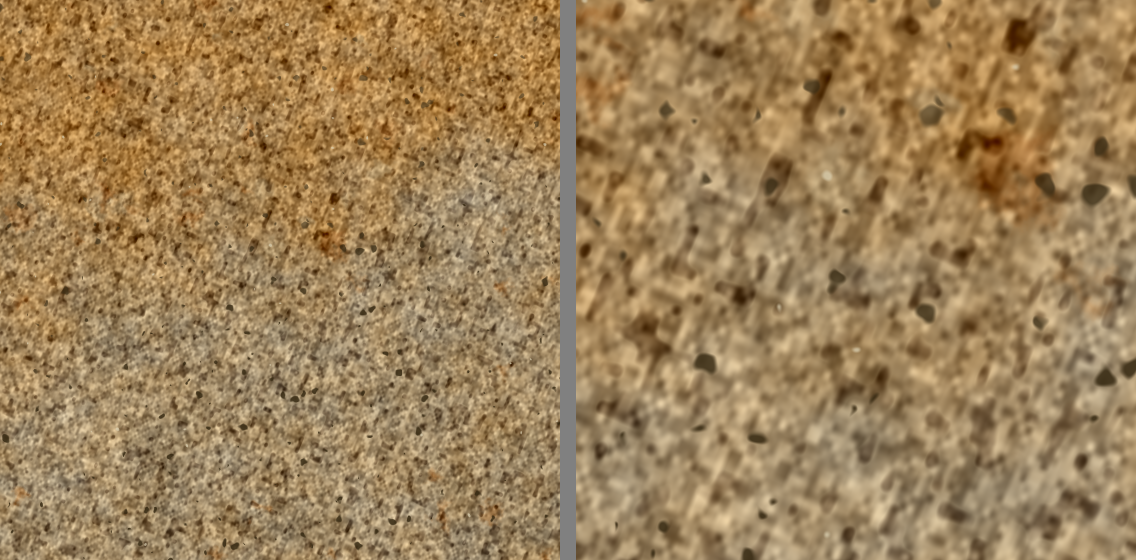
Left, the full canvas; right, a detail of the centre.
Write a Shadertoy shader that draws this texture.

```glsl
float hash(vec2 p) {
    return fract(sin(dot(p, vec2(127.1, 311.7))) * 43758.55);
}

float noise(vec2 p) {
    vec2 cell = floor(p), f = fract(p);
    f = f * f * (3.0 - 2.0 * f);
    return mix(mix(hash(cell), hash(cell + vec2(1, 0)), f.x),
               mix(hash(cell + vec2(0, 1)), hash(cell + vec2(1, 1)), f.x), f.y);
}

float fbm(vec2 p) {
    float sum = 0.0, weight = 0.5;
    for (int i = 0; i < 5; i++) {
        sum += weight * noise(p);
        p = mat2(1.6, 1.2, -1.2, 1.6) * p + 7.3;
        weight *= 0.5;
    }
    return sum;
}

// Coverage of randomly placed spots; radii and blur are fractions of a cell
float scatter(vec2 p, float chance, float minRadius, float maxRadius, float blur, float seed) {
    vec2 cell = floor(p);
    float cover = 0.0;
    for (int y = -1; y <= 1; y++)
    for (int x = -1; x <= 1; x++) {
        vec2 id = cell + vec2(x, y);
        vec2 key = id + seed;
        vec2 centre = id + vec2(hash(key + 3.1), hash(key + 8.7));
        float size = hash(key + 15.3);
        float radius = mix(minRadius, maxRadius, size * size);
        vec2 d = p - centre;
        d.x *= mix(0.8, 1.5, hash(key + 21.9));
        float spot = 1.0 - smoothstep(radius - blur, radius + blur, length(d));
        cover = max(cover, spot * step(hash(key), chance));
    }
    return cover;
}

void mainImage(out vec4 fragColor, in vec2 fragCoord) {
    vec2 uv = fragCoord / iResolution.y;

    // Ragged offset shared by pits and patches
    vec2 ragged = vec2(noise(uv * 130.0), noise(uv * 130.0 + 40.0)) - 0.5;
    vec2 torn = vec2(fbm(uv * 45.0), fbm(uv * 45.0 + 60.0)) - 0.5;

    // Golden stain above, grey stone below and in a patch at the right
    vec2 greyPatch = (uv - vec2(0.82, 0.62)) * vec2(5.0, 4.5);
    float stain = uv.y - 0.50 - 0.38 * exp(-dot(greyPatch, greyPatch));
    stain = smoothstep(-0.3, 0.3, stain + 0.7 * (fbm(uv * 5.0 + 2.0) - 0.48));
    vec3 color = mix(vec3(0.635, 0.55, 0.415), vec3(0.68, 0.51, 0.285), stain);

    // Broad mottling in tone and warmth
    color += 0.14 * (fbm(uv * 14.0 + 31.0) - 0.48);
    color += vec3(0.08, 0.0, -0.10) * (fbm(uv * 22.0 + 11.0) - 0.48);

    // Pale and rusty patches
    float pale = scatter(uv * 14.0 + torn * 0.6, 0.18, 0.12, 0.32, 0.12, 5.0);
    color = mix(color, vec3(0.69, 0.62, 0.48), 0.4 * pale);
    float rust = scatter(uv * 13.0 + torn * 0.8, 0.20, 0.10, 0.34, 0.14, 70.0);
    color = mix(color, vec3(0.62, 0.39, 0.16), rust * mix(0.3, 0.75, noise(uv * 35.0)));

    // Fine grain, slightly elongated along a steep diagonal
    vec2 g = mat2(0.92, 0.39, -0.39, 0.92) * uv * vec2(1.15, 0.9);
    float grain = 0.26 * (noise(g * 115.0) - 0.5)
                + 0.28 * (noise(g * 205.0 + 17.0) - 0.5)
                + 0.10 * (noise(g * 55.0 + 9.0) - 0.5);
    color += grain * vec3(1.0, 0.98, 0.88);

    // Soft brown flecks
    float fleck = smoothstep(0.62, 0.92, noise(g * 95.0 + 50.0));
    color -= 0.19 * fleck * vec3(1.0, 1.02, 0.9);

    // Dark pits, clearer in the grey stone
    float pits = scatter(uv * 38.0 + ragged * 0.25, 0.17, 0.06, 0.25, 0.07, 120.0);
    color = mix(color, vec3(0.21, 0.16, 0.07), pits * mix(0.85, 0.55, stain));

    // Tiny bright crystals
    float crystals = scatter(uv * 36.0 + ragged * 0.1, 0.06, 0.05, 0.12, 0.05, 210.0);
    color = mix(color, vec3(0.86, 0.82, 0.70), 0.7 * crystals);

    fragColor = vec4(clamp(color, 0.0, 1.0), 1.0);
}
```
